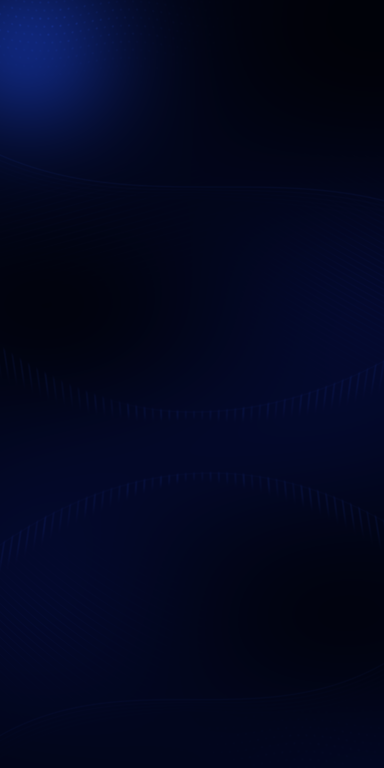
Give the GLSL for this background, as a Shadertoy shader.

```glsl
// Dark navy backdrop lit by soft Gaussian glows, crossed by faint wave lines.
// Two waves carry rows of slanted dashes; dots and fine hatching fill the
// lit corners. Positions are in canvas widths: x in 0..1, y in 0..2.

const vec3 NIGHT = vec3(0.003, 0.014, 0.066);
const vec3 ROYAL = vec3(0.050, 0.122, 0.345);
const vec3 INDIGO = vec3(0.011, 0.022, 0.108);
const vec3 LINE_BLUE = vec3(0.08, 0.17, 0.46);

float hash(vec2 p) {
    return fract(sin(dot(p, vec2(41.3, 289.1))) * 4375.5);
}

// Soft elliptical light, 1 at its centre
float glow(vec2 p, vec2 centre, vec2 radius) {
    vec2 d = (p - centre) / radius;
    return exp(-dot(d, d));
}

// Anti-aliased stroke from a distance
float stroke(float dist, float halfWidth, float pixel) {
    return 1.0 - smoothstep(halfWidth - pixel, halfWidth + pixel, abs(dist));
}

float parabola(float x, float apexX, float apexY, float bend) {
    float d = x - apexX;
    return apexY + bend * d * d;
}

float cubic(float x, float flatX, float flatY, float bend) {
    float d = x - flatX;
    return flatY + bend * d * d * d;
}

// Row of slanted dashes hanging below a wave; offset = height above the wave
float dashes(float x, float offset, float slant, float len, float pixel) {
    float period = 0.0215;
    float s = (x + slant * offset) / period;
    float dist = (fract(s) - 0.5) * period;
    float strength = 0.55 + 0.45 * hash(vec2(floor(s), 3.0));
    float span = smoothstep(-len, -0.3 * len, offset)
               * (1.0 - smoothstep(-0.004, 0.008, offset));
    return stroke(dist, 0.0026, pixel) * span * strength;
}

// Parallel bent lines, repeated across their slope
float hatch(vec2 p, float slope, float bend, float period, float pixel) {
    float s = (p.y - slope * p.x - bend * p.x * p.x) / period;
    return stroke((fract(s) - 0.5) * period, 0.0015, pixel);
}

// Dots on rows that ripple gently
float dotGrid(vec2 p, float period, float pixel) {
    p.y += 0.012 * sin(p.x * 14.0);
    vec2 cell = p / period;
    cell.x += 0.5 * mod(floor(cell.y), 2.0);
    float dist = length(fract(cell) - 0.5) * period;
    return stroke(dist, 0.0025, pixel) * (0.5 + 0.5 * hash(floor(cell)));
}

void mainImage(out vec4 fragColor, in vec2 fragCoord) {
    vec2 p = fragCoord / iResolution.x;
    p.y *= 2.0 * iResolution.x / iResolution.y;
    float pixel = 1.0 / iResolution.x;

    // Broad lights
    vec3 color = NIGHT;
    color += ROYAL * glow(p, vec2(0.07, 1.88), vec2(0.25, 0.23));
    color += INDIGO * 0.6 * glow(p, vec2(0.10, 1.82), vec2(0.48, 0.42));
    color += INDIGO * glow(p, vec2(0.98, 1.16), vec2(0.50, 0.46));
    color += INDIGO * 0.95 * glow(p, vec2(0.08, 0.50), vec2(0.48, 0.44));
    color += INDIGO * 0.55 * glow(p, vec2(1.00, 0.00), vec2(0.62, 0.26));
    color += INDIGO * 0.35 * glow(p, vec2(0.55, 0.84), vec2(0.45, 0.20));

    // Shaded pockets
    float shade = 0.55 * glow(p, vec2(0.95, 1.90), vec2(0.45, 0.35))
                + 0.40 * glow(p, vec2(0.15, 1.20), vec2(0.30, 0.22))
                + 0.30 * glow(p, vec2(0.86, 0.40), vec2(0.32, 0.22));
    color *= 1.0 - shade;

    // Heights above the four waves
    float upper = p.y - cubic(p.x, 0.57, 1.513, -0.45);
    float valley = p.y - parabola(p.x, 0.50, 0.927, p.x < 0.5 ? 0.68 : 0.53);
    float crest = p.y - parabola(p.x, 0.55, 0.768, -0.62);
    float lower = p.y - cubic(p.x, 0.50, 0.178, 0.75);

    // Thin wave lines with faint echoes beneath
    float ink = 0.0;
    for (int i = 0; i < 5; i++) {
        float k = float(i);
        float fade = 0.11 / (1.0 + 1.6 * k);
        float gap = 0.014 * k * (0.5 + abs(p.x - 0.5));
        ink += fade * stroke(upper + gap, 0.0018, pixel);
        ink += fade * 0.7 * stroke(lower + gap, 0.0018, pixel);
    }

    // Dashed waves, longer towards the sides
    float side = abs(p.x - 0.5);
    float dashLength = 0.022 + 0.13 * side;
    float slant = 0.35 * (0.5 - p.x);
    ink += 0.16 * dashes(p.x, valley, slant, dashLength, pixel);
    ink += 0.17 * dashes(p.x, crest, -slant, dashLength, pixel);
    ink += 0.06 * stroke(valley, 0.002, pixel) * smoothstep(0.2, 0.5, p.x);
    ink += 0.05 * stroke(crest, 0.002, pixel);

    // Hatching and dots in the lit areas
    ink += 0.07 * hatch(p, -0.75, 0.10, 0.017, pixel)
         * glow(p, vec2(0.98, 1.28), vec2(0.20, 0.18));
    ink += 0.07 * hatch(p, -0.95, 0.55, 0.022, pixel)
         * glow(p, vec2(0.08, 0.38), vec2(0.25, 0.13));
    ink += 0.04 * hatch(p, 0.28, 0.0, 0.018, pixel)
         * glow(p, vec2(0.20, 1.43), vec2(0.25, 0.10));
    ink += 0.22 * dotGrid(p, 0.021, pixel)
         * glow(p, vec2(0.14, 1.94), vec2(0.27, 0.09));
    ink += 0.05 * dotGrid(p, 0.021, pixel)
         * glow(p, vec2(0.80, 0.06), vec2(0.25, 0.08));

    fragColor = vec4(color + LINE_BLUE * ink, 1.0);
}
```
